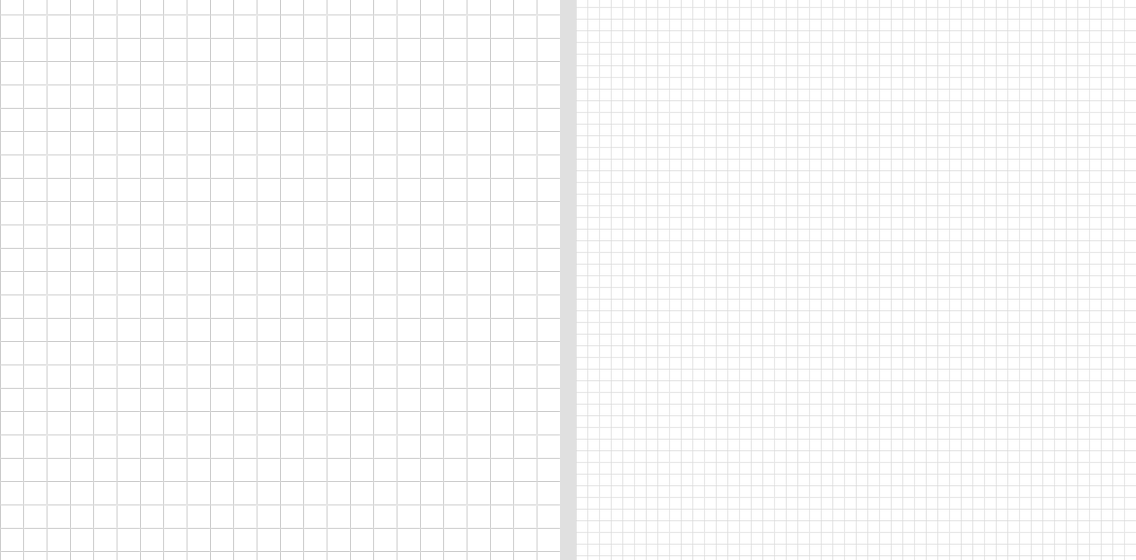
Left, the tile; right, the same tile 2 across and 2 down.
Give the GLSL for this pattern, as a Shadertoy shader.

```glsl
// Square graph paper: thin grey ruled lines on white, with slightly uneven ink.

const float CELLS = 24.0;                     // repeats across and down
const float LINE_WIDTH = 1.0 / 32.0;          // in cells
const vec2 GRID_OFFSET = vec2(0.5, 11.5) / 32.0;
const vec3 PAPER = vec3(1.0);
const vec3 INK = vec3(0.72);

float hash(vec2 p) {
    vec3 q = fract(p.xyx * 0.1031);
    q += dot(q, q.yzx + 33.33);
    return fract((q.x + q.y) * q.z);
}

// Signed distance to the nearest whole number
float nearestLine(float x) {
    return fract(x + 0.5) - 0.5;
}

// Share of a pixel covered by a line centred at distance d
float lineCoverage(float d, float width, float pixel) {
    float low = max(d - 0.5 * pixel, -0.5 * width);
    float high = min(d + 0.5 * pixel, 0.5 * width);
    return max(high - low, 0.0) / pixel;
}

// Ink strength of one segment, wrapped at the canvas edges
float segmentInk(vec2 segment, float seed) {
    return mix(0.94, 1.03, hash(mod(segment, CELLS) + seed));
}

// Ink thins slightly beside a crossing
float crossingFade(float d) {
    return 1.0 - 0.12 * (1.0 - smoothstep(0.02, 0.09, abs(d)));
}

void mainImage(out vec4 fragColor, in vec2 fragCoord) {
    vec2 grid = fragCoord / iResolution.xy * CELLS - GRID_OFFSET;
    vec2 pixel = CELLS / iResolution.xy;
    vec2 d = vec2(nearestLine(grid.x), nearestLine(grid.y));
    vec2 lineIndex = floor(grid + 0.5);
    vec2 cell = floor(grid);

    // Ruled lines
    float vertical = lineCoverage(d.x, LINE_WIDTH, pixel.x)
        * segmentInk(vec2(lineIndex.x, cell.y), 3.0) * crossingFade(d.y);
    float horizontal = lineCoverage(d.y, LINE_WIDTH, pixel.y)
        * segmentInk(vec2(cell.x, lineIndex.y), 57.0) * crossingFade(d.x);

    fragColor = vec4(mix(PAPER, INK, max(vertical, horizontal)), 1.0);
}
```
